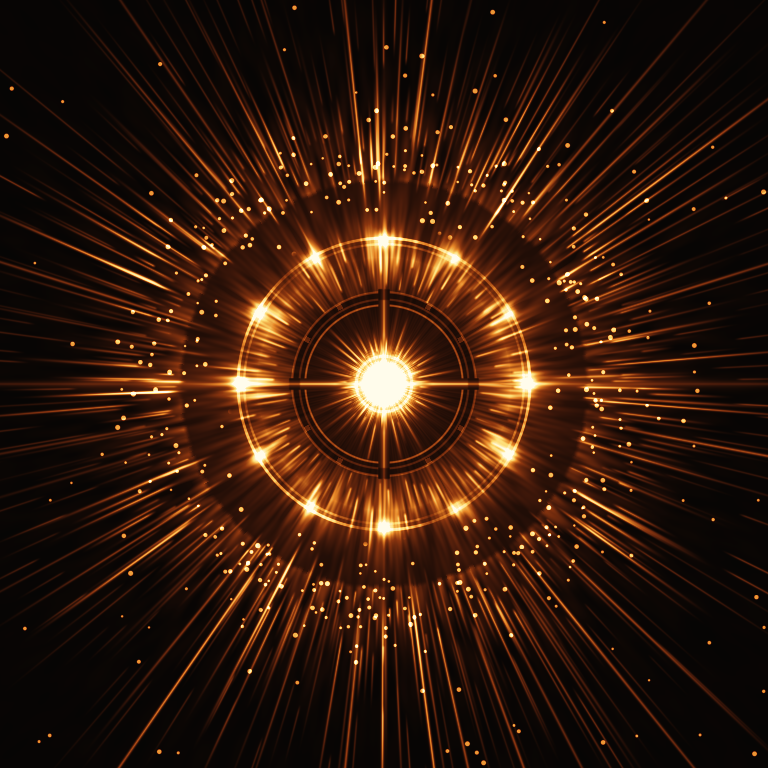
Reproduce this background procedurally as a Shadertoy shader.

```glsl
// A burning radial machine: white core, wheel with cross bars, ring of twelve flares,
// dark disc and a burst of golden rays. Every part adds to one heat value built from
// polar distances, hashed rays and gradient noise; a colour ramp then maps heat to fire.

const float TAU = 6.28319;

float hash(vec2 p) {
    vec3 q = fract(vec3(p.xyx) * 0.1031);
    q += dot(q, q.yzx + 33.33);
    return fract((q.x + q.y) * q.z);
}

float cornerSlope(vec2 corner, vec2 offset, float period) {
    float a = TAU * hash(vec2(mod(corner.x, period), corner.y + 17.0));
    return dot(vec2(cos(a), sin(a)), offset);
}

// Gradient noise that repeats along x, so it closes around the circle
float gradientNoise(vec2 p, float period) {
    vec2 i = floor(p), f = fract(p);
    vec2 u = f * f * (3.0 - 2.0 * f), e = vec2(1, 0);
    float low = mix(cornerSlope(i, f, period), cornerSlope(i + e.xy, f - e.xy, period), u.x);
    float high = mix(cornerSlope(i + e.yx, f - e.yx, period), cornerSlope(i + e.xx, f - e.xx, period), u.x);
    return mix(low, high, u.y);
}

// One ray per angular cell, with hashed start, length and brightness
float rays(float turn, float r, float count, vec2 start, vec2 len, float width, float px) {
    float id = mod(floor(turn * count), count);
    float h = hash(vec2(id, count));
    float cell = TAU * r / count;
    float off = (fract(turn * count) - mix(0.3, 0.7, h)) * cell;
    float begin = mix(start.x, start.y, hash(vec2(id, count + 7.0)));
    float reach = hash(vec2(id, count + 13.0));
    float t = (r - begin) / mix(len.x, len.y, reach * reach);
    float w = min(width, 0.12 * cell) + 0.4 * px;
    float fade = smoothstep(0.0, 0.15, t) * (1.0 - smoothstep(0.25, 1.0, t));
    return exp(-off * off / (w * w)) * fade * mix(0.3, 1.0, hash(vec2(id, count + 29.0)));
}

float ringLine(float r, float radius, float width, float px) {
    return 1.0 - smoothstep(width, width + 1.5 * px, abs(r - radius));
}

float sparks(vec2 p, float grid, float px) {
    vec2 id = floor(p * grid);
    vec2 jitter = 0.25 + 0.5 * vec2(hash(id + 3.0), hash(id + 91.0));
    vec2 center = (id + jitter) / grid;
    float density = 0.012 + 0.3 * exp(-abs(length(center) - 0.285) / 0.035);
    float size = mix(0.0006, 0.0024, hash(id + 57.0));
    float dotMask = 1.0 - smoothstep(size, size + 1.5 * px, length(p - center));
    return dotMask * step(1.0 - density, hash(id + 200.0));
}

vec3 fireRamp(float heat) {
    vec3 c = mix(vec3(0.025, 0.018, 0.014), vec3(0.27, 0.10, 0.04), clamp(heat * 4.0, 0.0, 1.0));
    c = mix(c, vec3(0.55, 0.21, 0.06), clamp(heat * 4.0 - 1.0, 0.0, 1.0));
    c = mix(c, vec3(0.90, 0.52, 0.15), clamp(heat * 4.0 - 2.0, 0.0, 1.0));
    c = mix(c, vec3(0.99, 0.86, 0.44), clamp(heat * 4.0 - 3.0, 0.0, 1.0));
    return mix(c, vec3(1.0, 0.99, 0.92), clamp((heat - 1.0) * 2.5, 0.0, 1.0));
}

void mainImage(out vec4 fragColor, in vec2 fragCoord) {
    float px = 1.0 / min(iResolution.x, iResolution.y);
    vec2 p = (fragCoord - 0.5 * iResolution.xy) * px;
    float r = length(p);
    float angle = atan(p.y, p.x + 1e-6);
    float turn = angle / TAU + 0.5;
    float streak = gradientNoise(vec2(turn * 100.0, r * 14.0), 100.0)
                 + gradientNoise(vec2(turn * 240.0, r * 22.0 + 5.0), 240.0);
    float grain = clamp(0.5 + streak, 0.0, 1.4);

    // Dark disc with a ragged edge, and the halo outside it
    float rag = 0.004 * (hash(vec2(floor(turn * 260.0), 4.0)) - 0.5);
    float outside = smoothstep(0.261, 0.269, r + rag);
    float heat = mix(0.09 + 0.06 * grain, 0.0, outside);
    heat += outside * exp(-max(r - 0.265, 0.0) / 0.045) * (0.1 + 0.42 * grain);
    heat += outside * 0.07 * grain * exp(-r / 0.3);

    // Outer burst, denser around the flare directions
    float cluster = 0.75 + 0.25 * cos(12.0 * angle);
    float burst = 1.1 * rays(turn, r, 54.0, vec2(0.21, 0.30), vec2(0.2, 0.75), 0.0013, px);
    burst += 0.8 * rays(turn, r, 118.0, vec2(0.24, 0.32), vec2(0.1, 0.45), 0.0010, px);
    burst += 0.7 * rays(turn, r, 230.0, vec2(0.255, 0.34), vec2(0.03, 0.16), 0.0012, px);
    burst += 0.4 * rays(turn, r, 170.0, vec2(0.3, 0.5), vec2(0.08, 0.4), 0.0008, px);
    heat += burst * cluster;
    heat += 0.8 * (sparks(p, 48.0, px) + sparks(p + 0.0037, 85.0, px)) * smoothstep(0.2, 0.22, r);

    // Glowing annulus and its rings
    float annulus = smoothstep(0.117, 0.122, r) * (1.0 - outside);
    heat += annulus * exp(-abs(r - 0.165) / 0.03) * (0.12 + 0.3 * grain);
    heat += 0.6 * annulus * rays(turn, r, 96.0, vec2(0.115, 0.17), vec2(0.03, 0.11), 0.0012, px);
    float arcs = 0.6 + 0.6 * gradientNoise(vec2(turn * 24.0, 0.5), 24.0);
    heat += 0.65 * arcs * ringLine(r, 0.190, 0.0009, px) + 0.3 * arcs * ringLine(r, 0.182, 0.0005, px);

    // Twelve flares, hottest on the axes
    float sector = (fract(turn * 12.0 + 0.5) - 0.5) * TAU / 12.0;
    vec2 q = r * vec2(cos(sector), sin(sector)) - vec2(0.187, 0.0);
    float axial = 0.8 + 0.2 * cos(4.0 * angle);
    float plume = exp(-length(q / vec2(q.x < 0.0 ? 0.034 : 0.022, 0.017)));
    heat += annulus * axial * plume * (0.45 + 0.75 * grain);
    heat += axial * 0.85 * exp(-dot(q, q) / 0.00009) + 0.3 * axial * exp(-length(q / vec2(0.006, 0.02)));

    // Wheel: inner spokes of light, dark band, thin rims, tabs
    heat += 0.65 * rays(turn, r, 44.0, vec2(0.03, 0.05), vec2(0.03, 0.09), 0.0012, px) * (1.0 - smoothstep(0.098, 0.103, r));
    float band = smoothstep(0.102, 0.104, r) * (1.0 - smoothstep(0.118, 0.120, r));
    heat = mix(heat, 0.07 + 0.05 * grain, band);
    heat += 0.45 * ringLine(r, 0.1025, 0.0004, px) + 0.22 * ringLine(r, 0.110, 0.0004, px) + 0.3 * ringLine(r, 0.1195, 0.0005, px);
    float tab = 1.0 - smoothstep(0.003, 0.004, abs(sector) * r);
    heat += 0.25 * tab * band * step(0.112, r);

    // Cross bars with dark edges and blocks on the rim
    float across = min(abs(p.x), abs(p.y));
    float bar = (1.0 - smoothstep(0.0065, 0.008, across)) * (1.0 - smoothstep(0.122, 0.125, r));
    heat = mix(heat, 0.08 + 0.42 * exp(-across / 0.003), bar * smoothstep(0.05, 0.065, r));
    heat *= 1.0 - 0.6 * bar * smoothstep(0.108, 0.111, r);

    // Long axis beams
    heat += 0.7 * exp(-abs(p.y) / (0.0015 + 0.008 * exp(-abs(abs(p.x) - 0.3) / 0.08))) * exp(-abs(p.x) / 0.5);
    heat += 0.45 * exp(-abs(p.x) / 0.0022) * exp(-abs(p.y) / 0.25);

    // White core, golden rim and glow
    heat += 0.75 * (1.0 - smoothstep(0.024, 0.034, r));
    heat += 0.95 * exp(-max(r - 0.038, 0.0) / 0.013) * (0.8 + 0.3 * grain);
    heat += 0.3 * ringLine(r, 0.036, 0.001, px);

    fragColor = vec4(fireRamp(heat), 1.0);
}
```
